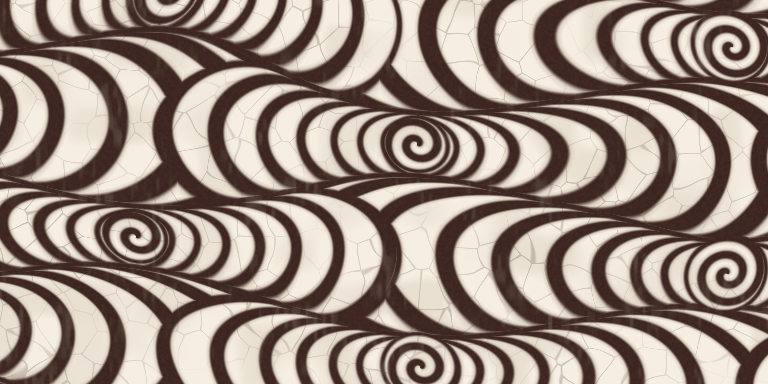
This pattern is drawn by a Shadertoy shader. Its source:

```glsl
const vec3 DARK_BROWN = vec3(0.245, 0.155, 0.135);
const vec3 WORN_BROWN = vec3(0.33, 0.26, 0.23);
const vec3 CREAM = vec3(0.965, 0.935, 0.885);
const vec3 AGED_CREAM = vec3(0.86, 0.82, 0.76);
const vec3 CRACK_TONE = vec3(0.56, 0.50, 0.44);
const float TAU = 6.2831853;
const float ROW_HEIGHT = 0.29;
const float EYE_SPACING = 1.5;    // distance between eyes along a row
const float EYE_START = 1.13;     // places the eyes along x
const float SWELL = 0.22;         // how far rows widen between eyes
const float TILT = 0.08;          // downward drift of rows
const float WARP = 0.13;
const float SWEEP = 1.5;          // length of crescent tips
const float LEAN = 0.3;           // upper tips run longer than lower ones
const float FAN_SCALE = 0.25;     // growth of crescents away from an eye
const float FAN_DENSITY = 6.0;
const float FAN_COUNT = 8.0;      // crescents in the overlapping fan
const float CREAM_SHARE = 0.70;
const float BORDER = 0.008;
const float SOFTNESS = 0.0045;
const float SPIRAL_PITCH = 0.05;
const float CRACK_CELLS = 13.0;

float hash(vec2 p) {
    vec3 q = fract(vec3(p.xyx) * 0.1031);
    q += dot(q, q.yzx + 33.33);
    return fract((q.x + q.y) * q.z);
}

float valueNoise(vec2 p) {
    vec2 i = floor(p), f = fract(p);
    f = f * f * f * (f * (f * 6.0 - 15.0) + 10.0);
    return mix(mix(hash(i), hash(i + vec2(1, 0)), f.x),
               mix(hash(i + vec2(0, 1)), hash(i + vec2(1, 1)), f.x), f.y);
}

// Gap between the two nearest scattered points: zero on cell edges
float cellEdge(vec2 p) {
    vec2 cell = floor(p);
    float nearest = 9.0, second = 9.0;
    for (int j = -1; j <= 1; j++)
    for (int i = -1; i <= 1; i++) {
        vec2 id = cell + vec2(i, j);
        float d = length(id + vec2(hash(id), hash(id + 57.0)) - p);
        second = min(second, max(nearest, d));
        nearest = min(nearest, d);
    }
    return second - nearest;
}

// Position along a row in eye spacings; whole numbers are eyes
float rowPhase(float x, float row) {
    return (x - EYE_START) / EYE_SPACING + 0.5 * row;
}

float rowWave(float x, float row) {
    return SWELL * cos(TAU * rowPhase(x, row));
}

// Signed distance to nested crescents, positive inside the cream
float crescents(float reach, float root, float slope, vec2 p, float seed) {
    float n = FAN_DENSITY * log(1.0 + reach / FAN_SCALE);
    n += 0.35 * (valueNoise(p * 3.0 + seed) - 0.5);
    float share = CREAM_SHARE + 0.14 * (hash(vec2(floor(n), seed)) - 0.5);
    float halfWidth = 0.5 * share * pow(root, 0.7);
    float spacing = (FAN_SCALE + reach) / FAN_DENSITY;
    return (halfWidth - abs(fract(n) - 0.5)) * spacing / sqrt(1.0 + slope * slope);
}

// Rows of fans; one fan overlaps the next between two eyes
float fanDistance(vec2 p) {
    float y = p.y / ROW_HEIGHT;
    float edge = floor(y + 0.5);
    float row = y < edge + rowWave(p.x, edge) ? edge - 1.0 : edge;
    float halfSpan = 0.5 - rowWave(p.x, row);
    float v = (y - row - 0.5) / halfSpan;
    float halfHeight = halfSpan * ROW_HEIGHT;

    float bow = clamp(v * 1.03, -1.0, 1.0);
    float root = sqrt(max(1.0 - bow * bow, 0.004));
    float slope = SWEEP * bow / root;
    float tip = SWEEP * halfHeight * (1.0 - root) * (1.0 + LEAN * bow);

    float facing = mod(row, 2.0) < 0.5 ? 1.0 : -1.0;
    float along = fract(facing * rowPhase(p.x, row)) * EYE_SPACING;
    float frontReach = EYE_SPACING - along + tip;
    float backReach = along + tip;
    float limit = FAN_SCALE * (exp(FAN_COUNT / FAN_DENSITY) - 1.0);

    float front = crescents(frontReach, root, slope, p, row);
    float back = crescents(backReach, root, slope, p, row + 31.0);
    float overlap = (limit - frontReach) / sqrt(1.0 + slope * slope);
    float fan = overlap > 0.0 ? min(front, overlap - BORDER) : min(back, -overlap - BORDER);
    return min(fan, (1.0 - abs(v)) * halfHeight - BORDER);
}

// Spiral eyes on dark pads, laid over the fans
float addEyes(vec2 p, float dist) {
    float base = floor(p.y / ROW_HEIGHT);
    for (int j = -1; j <= 1; j++) {
        float row = base + float(j);
        float phase = rowPhase(p.x, row);
        float id = floor(phase + 0.5);
        vec2 d = vec2((phase - id) * EYE_SPACING, p.y - (row + 0.5) * ROW_HEIGHT);
        float r = length(d * vec2(1.0, 1.15));
        float radius = mix(0.068, 0.105, hash(vec2(id, row) + 7.0));
        float turn = r / SPIRAL_PITCH - atan(d.y, d.x) / TAU + hash(vec2(id, row));
        float curl = (0.27 - abs(fract(turn) - 0.5)) * SPIRAL_PITCH;
        dist = max(min(dist, r - radius - 0.012), min(curl, radius - r));
    }
    return dist;
}

void mainImage(out vec4 fragColor, in vec2 fragCoord) {
    vec2 uv = fragCoord / iResolution.y;
    vec2 bend = vec2(valueNoise(uv * 1.7 + 3.0), valueNoise(uv * 1.7 + 19.0)) - 0.5;
    vec2 p = uv + WARP * bend + vec2(0.0, TILT * uv.x);
    float dist = addEyes(p, fanDistance(p));
    float soft = max(SOFTNESS, 0.8 / iResolution.y);

    // Glazed cream with toned rims, stains and fine cracks
    float stain = smoothstep(0.5, 0.9, valueNoise(uv * 9.0));
    vec3 cream = mix(AGED_CREAM, CREAM, smoothstep(0.001, 0.013, dist));
    cream = mix(cream, AGED_CREAM, 0.5 * stain);
    vec2 crackPos = uv + 0.03 * (valueNoise(uv * 14.0) - 0.5);
    float crack = 1.0 - smoothstep(0.01, 0.055, cellEdge(crackPos * CRACK_CELLS));
    cream = mix(cream, CRACK_TONE, crack * 0.45 * valueNoise(uv * 6.0 + 40.0));

    // Brown with worn streaks and fine grain
    float streak = valueNoise(uv * vec2(90.0, 25.0)) * valueNoise(uv * 12.0);
    vec3 brown = mix(DARK_BROWN, WORN_BROWN, smoothstep(0.3, 0.9, streak));
    brown += 0.025 * (valueNoise(uv * 170.0) - 0.5);

    fragColor = vec4(mix(brown, cream, smoothstep(-soft, soft, dist)), 1.0);
}
```
